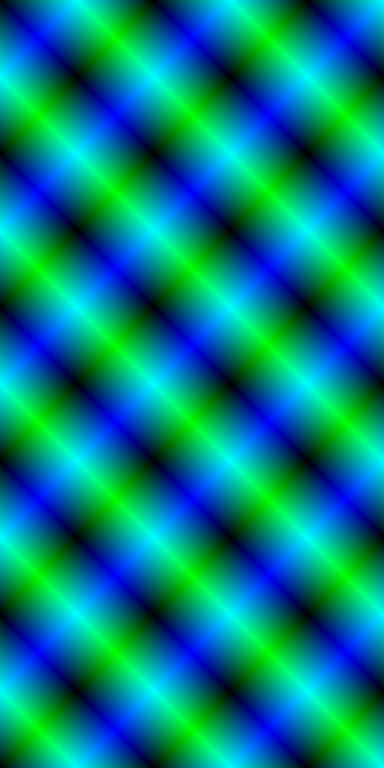
Write a Shadertoy shader that draws this pattern.

```glsl
// Diagonal plaid: crossed green and blue triangle-wave gradients on black.

#define REPEATS vec2(2.5, 5.0)          // periods across and down the canvas
#define RISING_TINT vec3(0.0, 0.0, 1.0)  // bands that climb to the right
#define FALLING_TINT vec3(0.0, 1.0, 0.0) // bands that drop to the right

// Linear ramp from 0 at whole numbers to 1 halfway between; continuous everywhere.
float triangleWave(float t)
{
    return 1.0 - abs(2.0 * fract(t) - 1.0);
}

void mainImage(out vec4 fragColor, in vec2 fragCoord)
{
    // Position measured in pattern periods
    vec2 cell = fragCoord / iResolution.xy * REPEATS;

    // One wave along each diagonal
    float falling = triangleWave(cell.x + cell.y);
    float rising = triangleWave(cell.x - cell.y);

    // Additive light: overlaps become cyan, gaps stay black
    fragColor = vec4(falling * FALLING_TINT + rising * RISING_TINT, 1.0);
}
```
